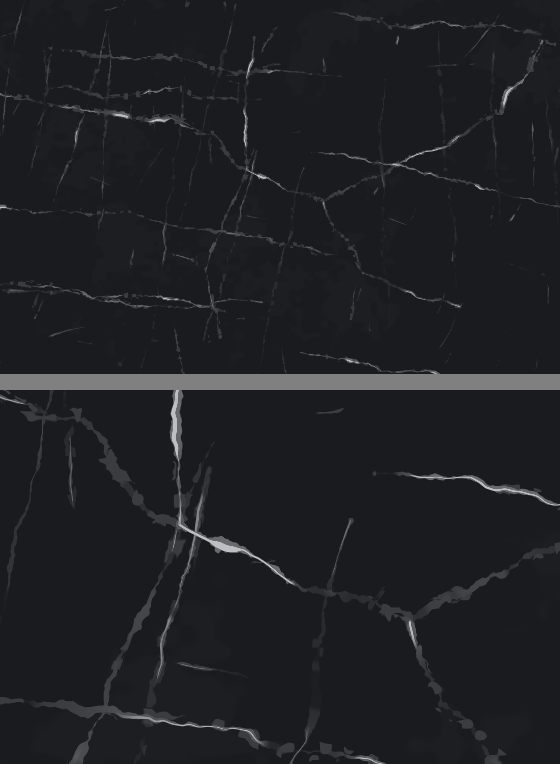
Top, the full canvas; bottom, a detail of the centre.
A Shadertoy shader for this texture:

```glsl
// Black marble crossed by thin, broken grey and white veins.
const vec3 GROUND = vec3(0.100, 0.105, 0.118);
const vec3 PALE = vec3(0.74, 0.75, 0.77);
const float SMOKE_TONE = 0.022;
const float SKELETON_WANDER = 0.032;
const float ROWS = 9.0;
const float COLUMNS = 13.0;
const vec2 QUIET_CENTRE = vec2(1.0, 0.68);   // zone with few scratches

// Three joined veins: a falling trunk, a rising branch, a steep crossing
const int TRUNK_END = 6, BRANCH_END = 10, POINTS = 15;
const vec2 SKELETON[POINTS] = vec2[POINTS](
    vec2(-0.02, 0.76), vec2(0.34, 0.69), vec2(0.53, 0.65), vec2(0.66, 0.547),
    vec2(0.865, 0.46), vec2(0.97, 0.27), vec2(1.23, 0.18),
    vec2(0.865, 0.46), vec2(1.20, 0.61), vec2(1.34, 0.70), vec2(1.45, 0.89),
    vec2(0.68, 0.90), vec2(0.66, 0.547), vec2(0.55, 0.28), vec2(0.59, 0.10));

float hash(vec2 p) {
    return fract(sin(dot(p, vec2(127.1, 311.7))) * 43758.5453);
}

float noise(vec2 p) {
    vec2 i = floor(p), f = fract(p);
    f *= f * (3.0 - 2.0 * f);
    return mix(mix(hash(i), hash(i + vec2(1, 0)), f.x),
               mix(hash(i + vec2(0, 1)), hash(i + 1.0), f.x), f.y);
}

// Sideways course of a vein
float course(float x, float seed) {
    return noise(vec2(x * 6.0, seed)) + 0.45 * noise(vec2(x * 17.0, seed + 3.0))
         + 0.2 * noise(vec2(x * 50.0, seed + 5.0))
         + 0.08 * noise(vec2(x * 130.0, seed + 6.0)) - 0.86;
}

// Smooth coverage of a line, dimmed when thinner than a pixel
float cover(float d, float halfWidth) {
    float px = 1.0 / iResolution.y;
    return clamp((halfWidth - d) / px + 0.5, 0.0, 1.0) * min(1.0, 2.0 * halfWidth / px);
}

// Tone of one vein from a to b; loose veins have tapered ends and gaps
float vein(vec2 p, vec2 a, vec2 b, float wander, float halfWidth, float seed, float loose) {
    float len = distance(a, b);
    vec2 dir = (b - a) / len, r = p - a;
    float along = dot(r, dir), across = dir.x * r.y - dir.y * r.x;
    float beyond = max(max(-along, along - len), 0.0);
    if (abs(across) > wander + 0.02 || beyond > 0.02) return 0.0;

    float t = clamp(along / len, 0.0, 1.0);
    float bend = wander * min(1.0, 6.0 * t * (1.0 - t));
    float here = course(along, seed);
    float slope = bend * (course(along + 0.002, seed) - here) / 0.002;
    across = (across - bend * here) / sqrt(1.0 + slope * slope);

    // Width with swellings, ragged sides and flecks beside it
    float taper = mix(1.0, smoothstep(0.0, 0.15, t) * smoothstep(1.0, 0.7, t), loose);
    float gaps = smoothstep(0.25, 0.4, 0.65 * noise(vec2(along * 25.0, seed + 11.0))
                                     + 0.35 * noise(vec2(along * 90.0, seed + 12.0)));
    float blob = smoothstep(0.7, 0.9, noise(vec2(along * 22.0, seed + 7.0)));
    float width = halfWidth * taper * (0.35 + 0.8 * noise(vec2(along * 30.0, seed + 9.0)) + 1.4 * blob);
    float ragged = noise(p * 130.0) + 0.7 * noise(p * 310.0) - 0.85;
    float d = length(vec2(across, beyond)) + 1.2 * halfWidth * ragged;
    float fleck = smoothstep(0.6, 0.68, noise(p * 95.0 + seed)) * 0.2
                * cover(d, halfWidth * taper * 4.0 * noise(vec2(along * 13.0, seed + 15.0)));

    // Grey body with a thin white core in places
    float light = smoothstep(0.2, 0.8, noise(vec2(along * 13.0, seed + 13.0)));
    float body = cover(d, width) * mix(0.12, 0.48, light);
    float core = cover(length(vec2(across + 0.3 * width, beyond)), 0.45 * width)
               * smoothstep(0.35, 0.75, light);
    return max(max(body, core) * mix(1.0, gaps, 0.4 + 0.6 * loose), fleck);
}

// Short scattered cracks, one per chosen grid cell
float scratches(vec2 p, float size, float density, float seed) {
    float tone = 0.0;
    for (int k = 0; k < 9; k++) {
        vec2 cell = floor(p / size) + vec2(k % 3, k / 3) - 1.0, key = cell + seed;
        vec2 centre = (cell + vec2(hash(key), hash(key + 31.0))) * size;
        vec2 away = centre - QUIET_CENTRE;
        if (hash(key + 57.0) > density * (1.2 - 0.9 * exp(-6.0 * dot(away, away)))) continue;
        float turn = hash(key + 73.0);
        float angle = hash(key + 91.0) < 0.6 ? mix(0.9, 1.8, turn) : mix(-0.4, 0.3, turn);
        vec2 reach = size * mix(0.12, 0.45, hash(key + 113.0)) * vec2(cos(angle), sin(angle));
        float crack = vein(p, centre - reach, centre + reach, 0.012, 0.0014,
                           floor(900.0 * hash(key + 151.0)), 1.0);
        tone = max(tone, mix(0.3, 1.0, hash(key + 131.0)) * crack);
    }
    return tone;
}

void mainImage(out vec4 fragColor, in vec2 fragCoord) {
    vec2 p = fragCoord / iResolution.y;
    // Faint clouded patches
    float cloud = 0.5 * noise(p * 6.0) + 0.3 * noise(p * 19.0) + 0.2 * noise(p * 60.0);
    float tone = SMOKE_TONE * smoothstep(0.6, 0.68, cloud);
    // Joined main veins
    for (int i = 0; i < POINTS - 1; i++) {
        if (i == TRUNK_END || i == BRANCH_END) continue;
        tone = max(tone, vein(p, SKELETON[i], SKELETON[i + 1], SKELETON_WANDER,
                              i < BRANCH_END ? 0.0032 : 0.0021, float(i) * 23.0, 0.0));
    }
    // Long shallow veins, falling to the right
    for (float i = 0.0; i < ROWS; i++) {
        vec2 key = vec2(i, 5.0);
        vec2 a = vec2(1.1 * hash(key) - 0.15, (i + 0.3 + 0.7 * hash(key + 9.0)) / ROWS);
        vec2 b = a + mix(0.4, 0.8, hash(key + 19.0)) * vec2(1.0, -0.22 * hash(key + 29.0));
        tone = max(tone, vein(p, a, b, 0.04, 0.0021, 400.0 + 23.0 * i, 0.5));
    }
    // Steep veins, crowded and brighter on the left
    for (float i = 0.0; i < COLUMNS; i++) {
        vec2 key = vec2(i, 41.0);
        float x = 1.5 * pow((i + hash(key)) / COLUMNS, 1.4);
        vec2 a = vec2(x, mix(0.55, 1.05, hash(key + 9.0)));
        vec2 b = a + mix(0.35, 0.7, hash(key + 19.0)) * vec2((x < 0.9 ? -0.3 : 0.18) * hash(key + 29.0), -1.0);
        float strength = mix(0.4, 1.0, hash(key + 37.0)) * (x < 0.9 ? 1.0 : 0.5);
        tone = max(tone, strength * vein(p, a, b, 0.025, 0.0018, 700.0 + 23.0 * i, 0.6));
    }
    // Fine cracks at two scales
    tone = max(tone, max(scratches(p, 0.22, 0.6, 200.0), scratches(p, 0.09, 0.25, 300.0)));
    fragColor = vec4(mix(GROUND, PALE, tone), 1.0);
}
```
